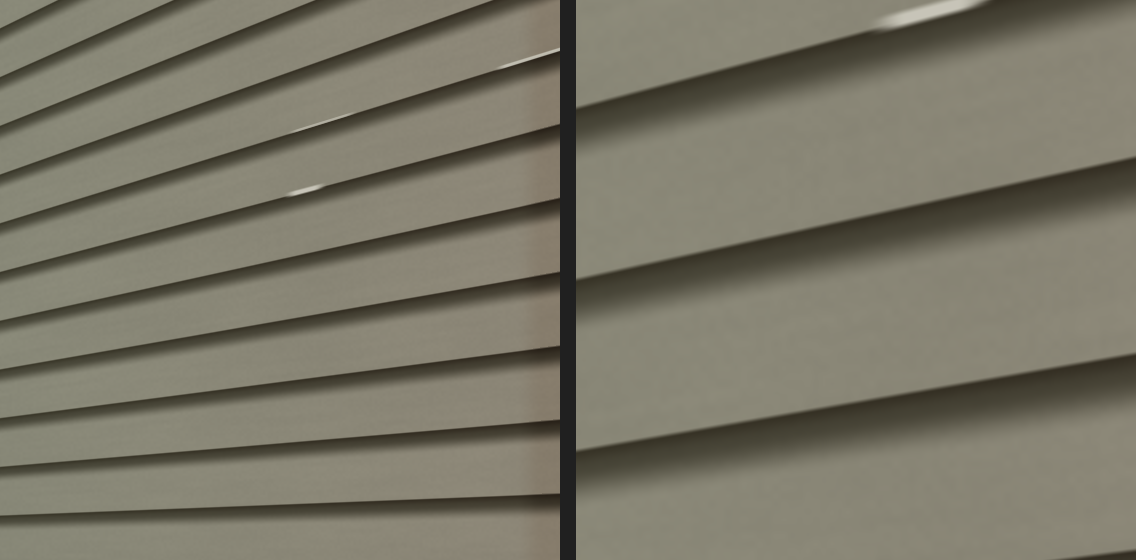
Left: the whole. Right: its middle third, enlarged.
Give the GLSL for this texture, as a Shadertoy shader.

```glsl
// Overlapping painted slats seen at an angle, fanning apart toward the right.
// Height is rescaled per column into slat units, so every edge is a whole number;
// each slat is shaded by its depth below the edge, then grain and worn glints are added.

const vec3 SLAT_LEFT    = vec3(0.535, 0.535, 0.470);
const vec3 SLAT_RIGHT   = vec3(0.550, 0.525, 0.465);
const vec3 SHADE_LEFT   = vec3(0.285, 0.280, 0.225);
const vec3 SHADE_RIGHT  = vec3(0.260, 0.240, 0.190);
const vec3 CREASE_LEFT  = vec3(0.215, 0.205, 0.150);
const vec3 CREASE_RIGHT = vec3(0.185, 0.155, 0.115);
const vec3 GLINT        = vec3(0.780, 0.770, 0.720);

float hash(vec2 p) {
    return fract(sin(dot(p, vec2(127.1, 311.7))) * 43758.5453);
}

float noise(vec2 p) {
    vec2 cell = floor(p);
    vec2 f = fract(p);
    f = f * f * (3.0 - 2.0 * f);
    return mix(mix(hash(cell), hash(cell + vec2(1.0, 0.0)), f.x),
               mix(hash(cell + vec2(0.0, 1.0)), hash(cell + vec2(1.0, 1.0)), f.x), f.y);
}

// Height of the lowest edge and distance between edges at column x
float baseHeight(float x)  { return mix(0.081, 0.120, x); }
float slatSpacing(float x) { return mix(0.087, 0.132, x); }

// Slat colour from depth below the edge (0 at the edge, 1 at the next one)
vec3 slatColor(float depth, float x, float shadowEnd) {
    vec3 face   = mix(SLAT_LEFT, SLAT_RIGHT, x);
    vec3 shade  = mix(SHADE_LEFT, SHADE_RIGHT, x);
    vec3 crease = mix(CREASE_LEFT, CREASE_RIGHT, x);
    vec3 color  = mix(crease, shade, smoothstep(0.0, 0.13, depth));
    return mix(color, face, smoothstep(0.11, shadowEnd, depth));
}

// Tapered bright streak along one edge, between two columns
float glint(vec2 uv, float edge, float start, float end, float halfWidth) {
    float height = baseHeight(uv.x) + edge * slatSpacing(uv.x);
    float taper = smoothstep(start, start + 0.025, uv.x)
                * (1.0 - smoothstep(end - 0.025, end, uv.x));
    return taper * (1.0 - smoothstep(halfWidth * 0.3, halfWidth, abs(uv.y - height)));
}

void mainImage(out vec4 fragColor, in vec2 fragCoord) {
    vec2 uv = fragCoord / iResolution.xy;
    float spacing = slatSpacing(uv.x);
    float slat = (uv.y - baseHeight(uv.x)) / spacing;
    float depth = 1.0 - fract(slat);
    float slatId = floor(slat);

    // Shadow reach varies a little from slat to slat
    float shadowEnd = mix(0.34, 0.39, uv.y) + 0.03 * (hash(vec2(slatId, 4.0)) - 0.5);
    vec3 color = slatColor(depth, uv.x, shadowEnd);

    // Soften the overlap into the lit face above it
    float blur = max(0.0035, 1.5 / iResolution.y) / spacing;
    vec3 face = slatColor(1.0, uv.x, shadowEnd);
    color = mix(face, color, smoothstep(0.0, blur, depth));

    // Dim, warm band along the right border
    float border = smoothstep(0.92, 0.97, uv.x);
    float shadow = 1.0 - smoothstep(0.05, shadowEnd, depth);
    color *= mix(vec3(1.0), vec3(0.96, 0.93, 0.91) - 0.14 * shadow, border);

    // Broad mottling, streaks along the slat and fine grain
    float mottle = noise(uv * vec2(7.0, 12.0)) - 0.5;
    float streak = noise(vec2(uv.x * 14.0, slat * 13.0)) - 0.5;
    float grain = noise(uv * 210.0) - 0.5;
    color *= 1.0 + 0.025 * mottle + 0.02 * streak + 0.02 * grain;

    // Worn paint catching the light
    float shine = glint(uv, 5.0, 0.505, 0.585, 0.0065);
    shine = max(shine, 0.65 * glint(uv, 6.0, 0.51, 0.64, 0.0035));
    shine = max(shine, 0.9 * glint(uv, 6.0, 0.88, 1.04, 0.0045));
    color = mix(color, GLINT, shine);

    fragColor = vec4(color, 1.0);
}
```
